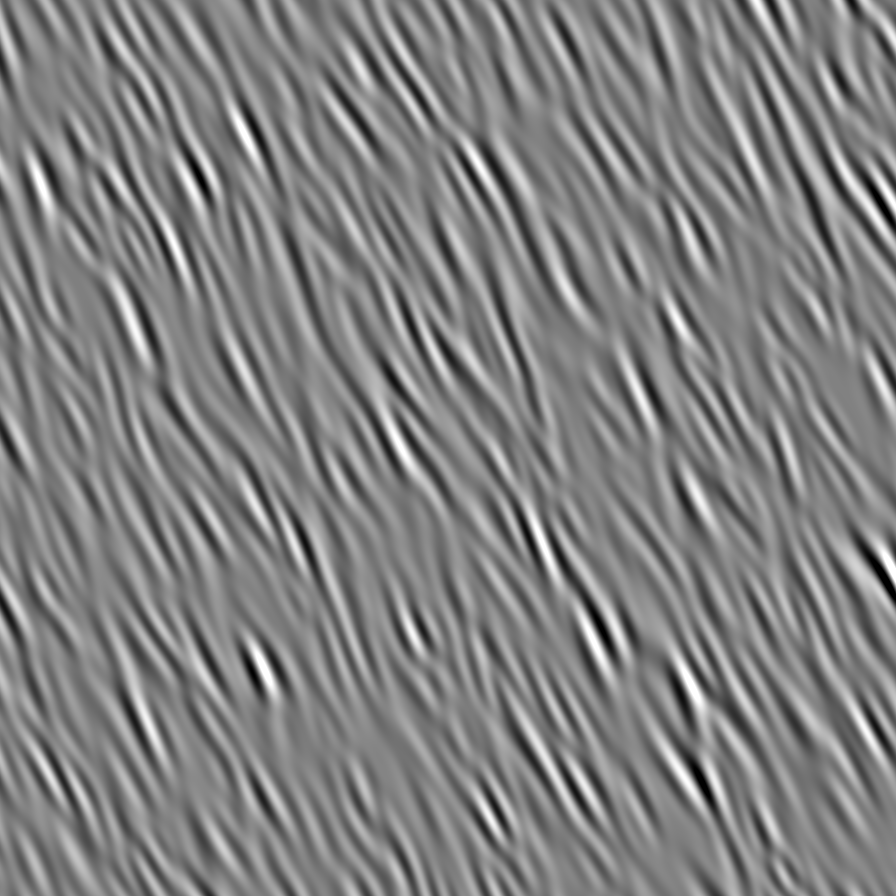
Give the GLSL for this texture, as a Shadertoy shader.

```glsl
#define STREAK_ANGLE -1.115
#define ANGLE_SPREAD 0.17
#define STREAK_SIZE vec2(0.10, 0.042)
#define FREQUENCY 35.0
#define FREQUENCY_SPREAD 0.25
#define KERNELS 3
#define MEAN_GRAY 0.505
#define CONTRAST 0.132

const float TAU = 6.2831853;

// Integer hash: three random values in 0..1
vec3 hash3(ivec3 key) {
    uvec3 v = uvec3(key) * 1664525u + 1013904223u;
    v.x += v.y * v.z;
    v.y += v.z * v.x;
    v.z += v.x * v.y;
    v ^= v >> 16u;
    v.x += v.y * v.z;
    v.y += v.z * v.x;
    v.z += v.x * v.y;
    return vec3(v >> 8u) / 16777216.0;
}

// One wave packet: a tilted cosine under a smooth elliptic window
float wavePacket(vec2 offset, vec3 shape) {
    float window = max(1.0 - dot(offset, offset), 0.0);
    float tilt = (shape.x * 2.0 - 1.0) * ANGLE_SPREAD;
    float freq = FREQUENCY * (1.0 + (shape.y * 2.0 - 1.0) * FREQUENCY_SPREAD);
    float across = dot(offset * STREAK_SIZE, vec2(sin(tilt), cos(tilt)));
    return window * window * window * cos(TAU * (freq * across + shape.z));
}

// Sum of randomly placed packets, scaled to unit variance
float streakNoise(vec2 p) {
    vec2 q = p / STREAK_SIZE;
    ivec2 home = ivec2(floor(q));
    float sum = 0.0;
    for (int y = -1; y <= 1; y++)
    for (int x = -1; x <= 1; x++)
    for (int k = 0; k < KERNELS; k++) {
        ivec2 cell = home + ivec2(x, y);
        vec3 place = hash3(ivec3(cell, k));
        vec3 shape = hash3(ivec3(cell, k + KERNELS));
        float amplitude = place.z * 2.0 - 1.0;
        sum += amplitude * wavePacket(q - vec2(cell) - place.xy, shape);
    }
    return sum * sqrt(42.0 / (0.5 * TAU * float(KERNELS)));
}

void mainImage(out vec4 fragColor, in vec2 fragCoord) {
    vec2 uv = fragCoord / iResolution.y;

    // Turn the canvas so that x runs along the streaks
    vec2 along = vec2(cos(STREAK_ANGLE), sin(STREAK_ANGLE));
    vec2 p = vec2(dot(uv, along), dot(uv, vec2(-along.y, along.x)));

    float gray = MEAN_GRAY + CONTRAST * streakNoise(p);
    fragColor = vec4(vec3(clamp(gray, 0.0, 1.0)), 1.0);
}
```
